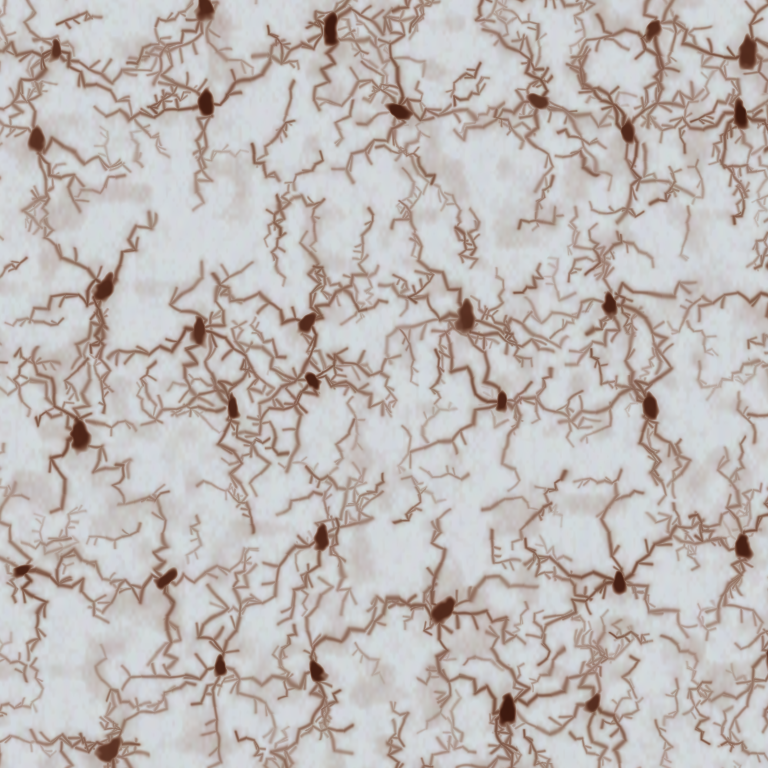
Write a WebGL 2 fragment shader that draws this texture.

```glsl
#version 300 es
precision highp float;

uniform vec2 u_resolution;
out vec4 fragColor;

const vec3 PAPER = vec3(0.825, 0.845, 0.860);
const vec3 ABSORPTION = vec3(0.46, 0.80, 1.0);   // brown dye per unit density
const float TAU = 6.2831853;

const float CELL_GRID = 5.5;       // cell bodies across the canvas
const int DENDRITES = 5;
const int DENDRITE_STEPS = 8;
const float DENDRITE_STEP = 0.018;
const float DENDRITE_WIDTH = 0.0025;
const vec2 BODY_SIZE = vec2(0.0095, 0.0175);
const float BODY_DENSITY = 2.1;

const float FIBRE_GRID = 12.0;     // tiles of loose fibres across the canvas
const int FIBRES = 3;
const int FIBRE_STEPS = 7;
const float FIBRE_STEP = 0.0105;
const float FIBRE_WIDTH = 0.0021;

const float WANDER = 2.5;          // spread of the kinks, radians
const float TWIG_CHANCE = 0.4;
const float UPRIGHT_BIAS = 0.28;
const float WARP_FREQUENCY = 48.0;
const float WARP_AMOUNT = 0.007;
const float GRAIN_FREQUENCY = 230.0;

float hash(vec2 p) {
    return fract(sin(dot(p, vec2(127.1, 311.7))) * 43758.5453);
}

float noise(vec2 p) {
    vec2 i = floor(p), f = fract(p);
    f = f * f * (3.0 - 2.0 * f);
    return mix(mix(hash(i), hash(i + vec2(1, 0)), f.x),
               mix(hash(i + vec2(0, 1)), hash(i + vec2(1, 1)), f.x), f.y);
}

vec2 direction(float angle) { return vec2(cos(angle), sin(angle)); }

// Concentrates headings around the vertical
float upright(float angle) { return angle + UPRIGHT_BIAS * sin(2.0 * angle); }

// Soft core of a thread with a faint halo
float strand(vec2 p, vec2 a, vec2 b, float width) {
    vec2 ab = b - a;
    float t = clamp(dot(p - a, ab) / dot(ab, ab), 0.0, 1.0);
    vec2 d = (p - a - ab * t) / width;
    float r2 = dot(d, d);
    return 0.82 * exp(-r2) + 0.18 * exp(-r2 / 9.0);
}

// Kinked thread with short twigs, fading towards its tip
float branch(vec2 p, vec2 start, float heading, int steps, float stepLength, float width, float seed) {
    float ink = 0.0;
    vec2 a = start;
    for (int i = 0; i < steps; i++) {
        float kink = hash(vec2(seed, float(i) + 0.5));
        float fork = hash(vec2(float(i) + 7.3, seed));
        float angle = heading + WANDER * (kink - 0.5);
        vec2 b = a + stepLength * direction(angle);
        float fade = 1.0 - 0.5 * float(i) / float(steps);
        ink = max(ink, fade * strand(p, a, b, width * (0.8 + 0.45 * fork)));
        if (fork < TWIG_CHANCE) {
            float side = kink < 0.5 ? 1.2 : -1.2;
            vec2 tip = b + stepLength * direction(angle + side);
            ink = max(ink, 0.8 * fade * strand(p, b, tip, width * 0.85));
        }
        a = b;
    }
    return ink;
}

float fibreLayer(vec2 p) {
    float ink = 0.0;
    float reach = FIBRE_STEP * float(FIBRE_STEPS + 1);
    vec2 home = floor(p * FIBRE_GRID);
    for (int n = 0; n < 9 * FIBRES; n++) {
        vec2 tile = home + vec2(n % 3, (n / 3) % 3) - 1.0;
        float seed = hash(tile + float(n / 9) * 17.7) * 91.0;
        vec2 start = (tile + vec2(hash(vec2(seed, 1.1)), hash(vec2(seed, 2.2)))) / FIBRE_GRID;
        float presence = mix(0.3, 0.95, noise(start * 5.0 + 3.0));
        if (distance(p, start) > reach || hash(vec2(seed, 3.3)) > presence) continue;
        float heading = upright(TAU * hash(vec2(seed, 4.4)));
        float strength = mix(0.4, 1.1, hash(vec2(seed, 5.5)));
        ink = max(ink, strength * branch(p, start, heading, FIBRE_STEPS, FIBRE_STEP, FIBRE_WIDTH, seed));
    }
    return ink;
}

float cellLayer(vec2 p) {
    float ink = 0.0;
    float reach = DENDRITE_STEP * float(DENDRITE_STEPS + 1);
    vec2 home = floor(p * CELL_GRID);
    for (int n = 0; n < 9; n++) {
        vec2 tile = home + vec2(n % 3, n / 3) - 1.0;
        float seed = hash(tile + 41.3) * 83.0;
        vec2 jitter = vec2(hash(vec2(seed, 1.7)), hash(vec2(seed, 2.9)));
        vec2 center = (tile + mix(vec2(0.12), vec2(0.88), jitter)) / CELL_GRID;
        if (distance(p, center) > reach) continue;

        // Tapered, mottled body
        float lean = 12.0 * pow(abs(jitter.x - 0.5), 3.0) * sign(jitter.y - 0.5);
        vec2 axis = direction(lean);
        vec2 q = mat2(axis.x, -axis.y, axis.y, axis.x) * (p - center);
        q /= BODY_SIZE * mix(0.75, 1.2, hash(vec2(seed, 6.1)));
        q.x *= 1.0 + 0.3 * clamp(q.y, -1.5, 1.5);
        float r = length(q) + 0.35 * (noise(p * 150.0) - 0.5);
        float density = BODY_DENSITY * mix(0.7, 1.15, hash(vec2(seed, 7.9)));
        ink = max(ink, density * smoothstep(1.25, 0.6, r) + 0.3 * exp(-0.35 * r * r));

        for (int k = 0; k < DENDRITES; k++) {
            float id = seed + float(k) * 5.37;
            float heading = upright(TAU * (float(k) + 0.8 * hash(vec2(id, 8.3))) / float(DENDRITES));
            float strength = mix(0.65, 1.3, hash(vec2(id, 9.1)));
            ink = max(ink, strength * branch(p, center, heading, DENDRITE_STEPS, DENDRITE_STEP, DENDRITE_WIDTH, id));
        }
    }
    return ink;
}

void main() {
    vec2 p = gl_FragCoord.xy / min(u_resolution.x, u_resolution.y);
    vec2 w = p * WARP_FREQUENCY;
    vec2 bent = p + WARP_AMOUNT * (vec2(noise(w), noise(w + 37.0)) - 0.5);

    float ink = max(fibreLayer(bent), cellLayer(bent));

    // Out-of-focus haze and fine grain
    float haze = 0.14 * smoothstep(0.5, 0.95, noise(p * 32.0 + 11.0));
    vec2 g = p * GRAIN_FREQUENCY * vec2(1.0, 0.6);
    float grain = 0.08 * (noise(g) - 0.5) + 0.05 * (noise(g * 0.3) - 0.5);
    ink = max(ink + haze * exp(-2.0 * ink) + grain, 0.0);

    vec3 tint = vec3(noise(g * 0.5 + 5.0), noise(g * 0.5 + 25.0), noise(g * 0.5 + 45.0)) - 0.5;
    vec3 color = (PAPER + 0.025 * tint) * exp(-ABSORPTION * ink);
    fragColor = vec4(color, 1.0);
}
```
